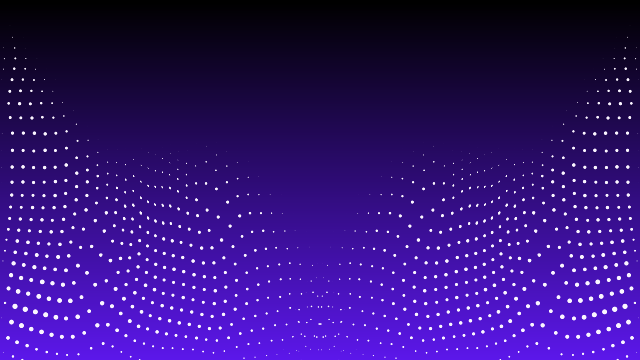
This background is drawn by a Shadertoy shader. Its source:

```glsl
const vec2 CANVAS = vec2(768.0, 432.0); // design units, scaled to any size
const vec3 TOP_COLOR = vec3(0.0);
const vec3 BOTTOM_COLOR = vec3(0.36, 0.09, 0.92);
const vec3 DOT_COLOR = vec3(0.98, 0.96, 1.0);

vec2 hash2(vec2 cell) {
    vec2 k = vec2(dot(cell, vec2(127.1, 311.7)), dot(cell, vec2(269.5, 183.3)));
    return fract(sin(k) * 43758.5453);
}

float bump(float x, float center, float width) {
    float d = (x - center) / width;
    return exp(-d * d);
}

// Strength of the side lobe where dots are slim and close together
float lobe(vec2 p) {
    return bump(p.x, 185.0, 42.0) * (1.0 - smoothstep(230.0, 310.0, p.y));
}

// Vertical shift of the dot rows: crest, plateau, trough, then low arcs
float rowShift(vec2 p) {
    float calm = mix(1.0, 0.35, smoothstep(200.0, 380.0, p.y));
    float troughX = 235.0 + 0.25 * (p.y - 240.0);
    float troughWidth = 19.0 + 0.25 * max(p.y - 230.0, 0.0);
    float shift = -56.0 * bump(p.x, 125.0, 26.0) + 14.0 * bump(p.x, 195.0, 30.0);
    shift += 34.0 * bump(p.x, troughX, troughWidth);
    float tilt = 40.0 * (1.0 - exp(-p.x / 80.0)) * smoothstep(220.0, 430.0, p.y);
    return calm * shift + tilt - 11.0 * smoothstep(250.0, 300.0, p.x);
}

// Bent grid: columns bunch in the lobe, rows breathe with depth
vec2 warpGrid(vec2 p) {
    float bunch = mix(1.6, 0.3, smoothstep(220.0, 380.0, p.y));
    float low = max(p.y - 300.0, 0.0);
    float column = p.x / 13.0 + bunch * tanh((p.x - 182.0) / 38.0);
    column += 0.0001 * low * low;
    column -= 0.3 * sin((p.y - 40.0) / 18.0) * (1.0 - smoothstep(120.0, 200.0, p.y));
    float y = p.y - rowShift(p);
    float widest = 175.0 + 60.0 * smoothstep(100.0, 270.0, p.x);
    float row = (y - 8.35 * sin((y - widest) / 33.4)) / 15.6;
    return vec2(column, row);
}

// Dot size falls to nothing at the upper outline of the wave
float dotRadius(vec2 p) {
    float slope = min(1.3 * p.x, 165.0);
    float inner = max(p.x - 240.0, 0.0);
    float outline = p.x < 240.0 ? slope : 158.0 + 0.0063 * inner * inner;
    float radius = 1.95 * smoothstep(-12.0, 95.0, p.y - outline);
    radius += 1.0 * smoothstep(270.0, 370.0, p.y) * (1.0 - smoothstep(0.0, 220.0, p.x));
    radius *= mix(1.0, 0.48, smoothstep(260.0, 370.0, p.x));
    radius *= smoothstep(-2.0, 14.0, p.x);
    return radius * (1.0 - 0.55 * smoothstep(395.0, 430.0, p.y));
}

float dotLayer(vec2 p, float pixel) {
    vec2 grid = warpGrid(p);
    vec2 cell = floor(grid);
    vec2 noise = hash2(cell) - 0.5;
    float scatter = 0.06 + 0.3 * smoothstep(300.0, 390.0, p.x) * smoothstep(260.0, 340.0, p.y);
    vec2 offset = fract(grid) - 0.5 - scatter * noise;

    // Undo the local stretch so dots stay nearly round
    float e = 0.5;
    vec2 gx = (warpGrid(p + vec2(e, 0.0)) - grid) / e;
    vec2 gy = (warpGrid(p + vec2(0.0, e)) - grid) / e;
    vec2 local = inverse(mat2(gx, gy)) * offset;

    // Slim, slanted drops inside the lobe
    float slim = lobe(p);
    local.x = (local.x - 0.35 * slim * local.y) * (1.0 + 0.6 * slim);

    float radius = dotRadius(p) * (1.0 + 0.2 * noise.x);
    float edge = 0.5 * pixel;
    float mask = 1.0 - smoothstep(radius - edge, radius + edge, length(local));
    return mask * smoothstep(0.1, 0.7, radius);
}

void mainImage(out vec4 fragColor, in vec2 fragCoord) {
    vec2 uv = fragCoord / iResolution.xy;
    vec2 p = vec2(uv.x, 1.0 - uv.y) * CANVAS;
    float pixel = CANVAS.y / iResolution.y;

    // Vertical glow
    float depth = clamp((1.0 - uv.y - 0.008) / 0.992, 0.0, 1.0);
    vec3 color = mix(TOP_COLOR, BOTTOM_COLOR, depth);

    // Two mirrored waves that overlap at the center
    float dots = dotLayer(p, pixel);
    dots = max(dots, dotLayer(vec2(CANVAS.x - p.x, p.y), pixel));
    fragColor = vec4(mix(color, DOT_COLOR, dots), 1.0);
}
```
